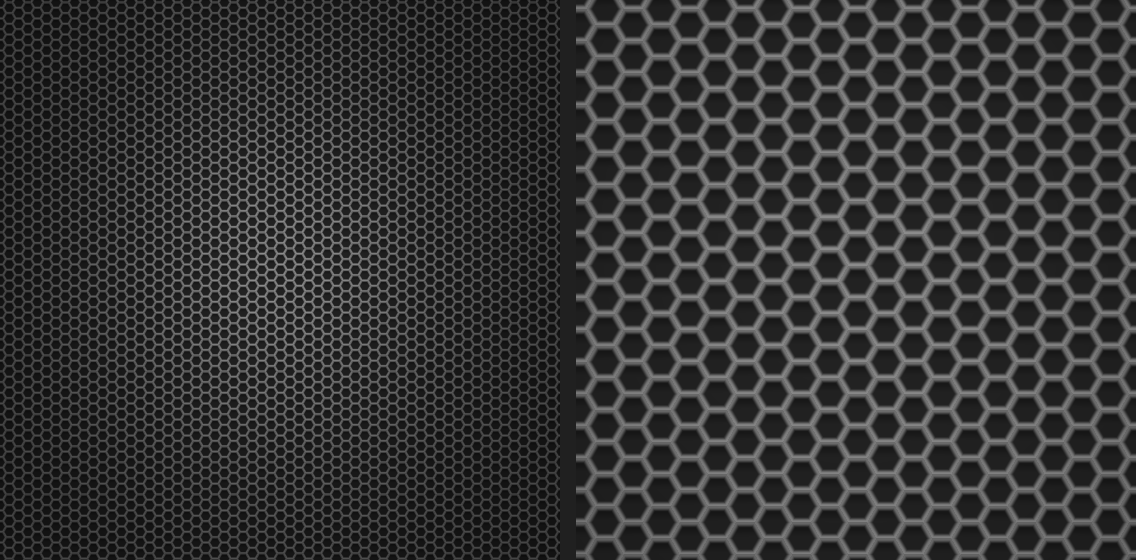
Left, the full canvas; right, a detail of the centre.
Write a WebGL 1 fragment shader that draws this pattern.

```glsl
precision highp float;

uniform vec2 u_resolution;

// Offset from the centre of the nearest flat-topped hexagon, one unit tall
vec2 hexOffset(vec2 p) {
    vec2 cell = vec2(1.7320508, 1.0);
    vec2 a = mod(p + 0.5 * cell, cell) - 0.5 * cell;
    vec2 b = mod(p, cell) - 0.5 * cell;
    return dot(a, a) < dot(b, b) ? a : b;
}

// Distance from the centre: 0.5 on the cell border
float hexRadius(vec2 d) {
    d = abs(d);
    return max(d.y, dot(d, vec2(0.8660254, 0.5)));
}

void main() {
    vec2 uv = gl_FragCoord.xy / u_resolution;
    vec2 grid = vec2(51.84, 52.36);
    vec2 offset = hexOffset((uv - vec2(0.501, 0.499)) * grid);
    float toBorder = 0.5 - hexRadius(offset);
    float pixel = grid.y / min(u_resolution.x, u_resolution.y);

    // Soft light from the middle, fading towards the corners
    vec2 fromLight = (uv - vec2(0.5, 0.53)) * vec2(1.1, 0.95);
    float glow = exp(-7.0 * dot(fromLight, fromLight));

    // Rounded wire, slightly brighter along the lower side of each hole
    float softness = max(0.075, 0.6 * pixel);
    float wire = 1.0 - smoothstep(0.105 - softness, 0.105 + softness, toBorder);
    float wireShade = (0.235 + 0.26 * glow) * (1.0 - 0.22 * offset.y);

    // Recessed hole with a shadow under its upper rim
    float shadow = smoothstep(0.02, 0.36, offset.y);
    float holeShade = (0.07 + 0.065 * glow) * (1.0 - 0.3 * shadow);

    gl_FragColor = vec4(vec3(mix(holeShade, wireShade, wire)), 1.0);
}
```
